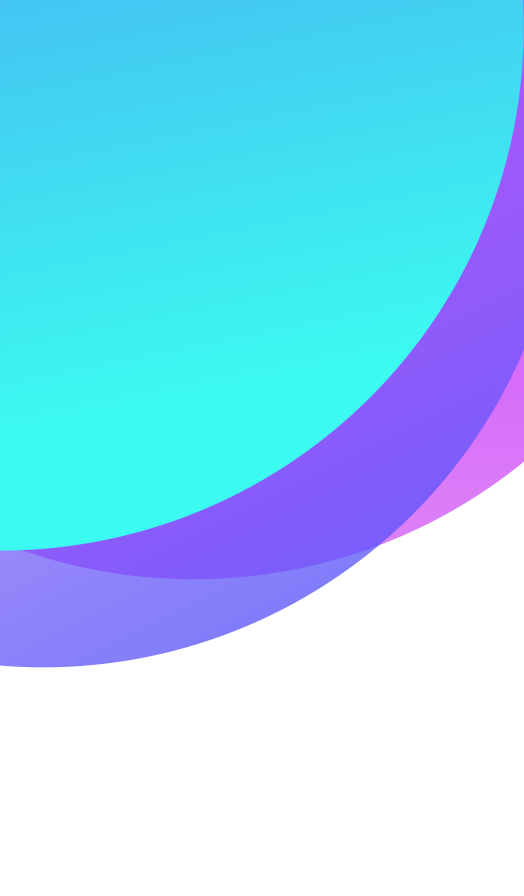
Give the GLSL for this background, as a Shadertoy shader.

```glsl
// Three large overlapping discs hang from the top left over a white ground.
// Each is a circle distance with a soft edge and a slanted linear gradient;
// the violet disc is translucent, so it deepens where it crosses the pink one.

// Coverage of a disc, smoothed over about one pixel
float disc(vec2 p, vec2 center, float radius) {
    return clamp(0.5 + (radius - length(p - center)) * iResolution.y, 0.0, 1.0);
}

void mainImage(out vec4 fragColor, in vec2 fragCoord) {
    // Canvas heights, origin at the lower left
    vec2 p = fragCoord / iResolution.y;

    float pinkMask = disc(p, vec2(0.2161, 0.9368), 0.5833);
    float violetMask = disc(p, vec2(0.0482, 0.8385), 0.5833);
    float cyanMask = disc(p, vec2(0.0, 0.9701), 0.5846);

    // Pink, a little paler towards its lower rim
    vec3 pink = mix(vec3(0.86, 0.50, 0.97), vec3(0.84, 0.42, 0.98),
                    smoothstep(0.38, 0.62, p.y));

    // Violet, bluer towards the lower right
    float slant = dot(p, vec2(-0.207, 0.407));
    vec3 paleViolet = vec3(0.438 + slant, 0.46 + 0.45 * slant, 0.98);
    vec3 deepViolet = vec3(0.403 + slant, 0.375 - 0.12 * slant, 0.98);
    vec3 violet = mix(paleViolet, deepViolet, pinkMask);

    // Cyan, from sky blue at the top left to aqua at the lower rim
    float descent = clamp((1.0 - p.y + 0.2 * p.x) / 0.5, 0.0, 1.0);
    vec3 cyan = mix(vec3(0.265, 0.77, 0.952), vec3(0.235, 0.985, 0.94), descent);

    // Stack the discs from back to front
    vec3 color = mix(vec3(1.0), pink, pinkMask);
    color = mix(color, violet, violetMask);
    color = mix(color, cyan, cyanMask);
    fragColor = vec4(color, 1.0);
}
```
